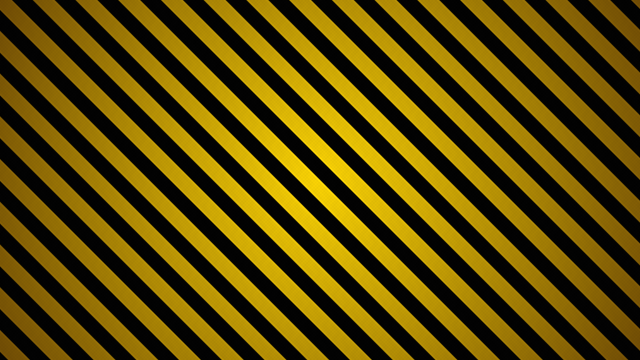
This pattern is drawn by a Shadertoy shader. Its source:

```glsl
// Diagonal hazard stripes: yellow bands on near-black, lit from the centre.
// A repeated 45 degree band distance gives the stripes and their bright rims;
// a radial falloff dims the paint and layered sines add a fine woven grain.

const float STRIPE_PERIOD = 0.1187;   // horizontal repeat, in canvas heights
const float YELLOW_SHARE  = 0.515;    // part of each repeat that is painted
const float STRIPE_CENTRE = -0.2535;  // band centre, in repeats from mid canvas
const float RIM_INSET     = 0.0030;
const float RIM_WIDTH     = 0.0022;
const float RIM_GAIN      = 0.07;
const float GLOW_RADIUS   = 1.02;     // distance at which the light has faded
const float WEAVE_CELLS   = 105.0;    // grain cells per canvas height
const float WEAVE_GAIN    = 0.025;

const vec3 BLACK      = vec3(0.008, 0.008, 0.008);
const vec3 LIT_YELLOW = vec3(0.97, 0.82, 0.02);
const vec3 DIM_YELLOW = vec3(0.43, 0.29, 0.02);

const float TAU = 6.2831853;
const float DIAGONAL = 0.70710678;

// Signed distance to the nearest yellow band, negative inside.
float stripeDistance(vec2 p) {
    float phase = (p.x + p.y) / STRIPE_PERIOD - STRIPE_CENTRE;
    float offset = abs(fract(phase + 0.5) - 0.5);
    return (offset - 0.5 * YELLOW_SHARE) * STRIPE_PERIOD * DIAGONAL;
}

// Fine cloth-like grain, roughly -1 to 1.
float weave(vec2 p) {
    vec2 q = p * WEAVE_CELLS * TAU;
    float threads = sin(q.x) * sin(q.y);
    float drift = sin(q.x * 0.37 + 1.7 * sin(q.y * 0.23));
    return 0.75 * threads + 0.25 * drift;
}

void mainImage(out vec4 fragColor, in vec2 fragCoord) {
    vec2 p = (fragCoord - 0.5 * iResolution.xy) / iResolution.y;
    float pixel = 1.0 / iResolution.y;

    // Band coverage and the thin highlight just inside its edges
    float d = stripeDistance(p);
    float paint = 1.0 - smoothstep(-0.75 * pixel, 0.75 * pixel, d);
    float rim = 1.0 - smoothstep(0.0, RIM_WIDTH + 0.5 * pixel, abs(d + RIM_INSET));

    // Light falling off from the centre
    float falloff = clamp(length(p) / GLOW_RADIUS, 0.0, 1.0);
    vec3 yellow = mix(LIT_YELLOW, DIM_YELLOW, falloff);

    // Surface grain
    float grain = weave(p);
    yellow *= 1.0 + WEAVE_GAIN * grain + RIM_GAIN * rim;
    vec3 ground = BLACK * (1.0 + 0.5 * grain);

    fragColor = vec4(mix(ground, yellow, paint), 1.0);
}
```
